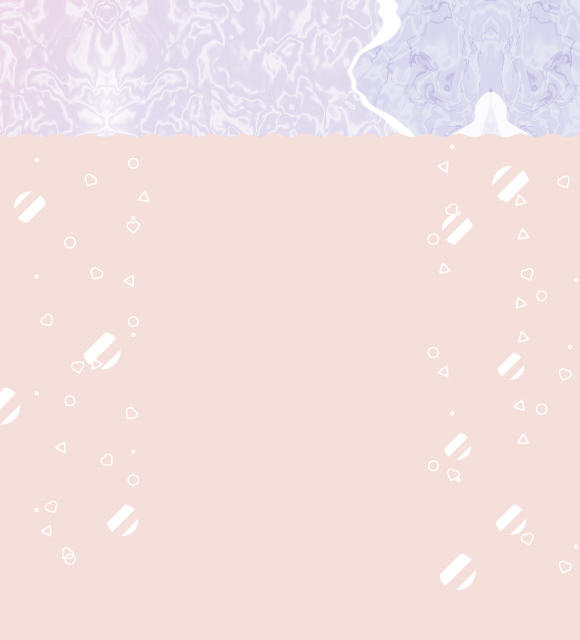
Give the GLSL for this background, as a WebGL 2 fragment shader.

```glsl
#version 300 es
precision highp float;
// Blush page under a scalloped strip of pastel marble, with white confetti at both sides.
// Marble: mirrored, domain-warped noise cut into bands. Confetti: distance functions
// spread by row steps and waves. Lengths are in units of 1/768 of the canvas height.

#define UNITS 768.0
#define STRIP_DEPTH 162.5
#define SCALLOP_PERIOD 37.0
#define SCALLOP_HEIGHT 2.2
#define LINE_HALF 0.85
#define BAND_COUNT 6.0
#define BLUSH vec3(0.957, 0.875, 0.855)
#define PINK vec3(0.945, 0.875, 0.925)
#define LAVENDER vec3(0.905, 0.885, 0.943)
#define PERIWINKLE vec3(0.875, 0.872, 0.942)
#define WHITE vec3(0.985, 0.98, 0.99)

uniform vec2 u_resolution;
out vec4 outColor;

const float PI = 3.14159265;

float hash(vec2 p) {
  vec3 h = fract(p.xyx * 0.1031);
  h += dot(h, h.yzx + 33.33);
  return fract((h.x + h.y) * h.z);
}

float noise(vec2 p) {
  vec2 i = floor(p), f = fract(p);
  f = f * f * (3.0 - 2.0 * f);
  return mix(mix(hash(i), hash(i + vec2(1, 0)), f.x),
             mix(hash(i + vec2(0, 1)), hash(i + vec2(1, 1)), f.x), f.y);
}

float fbm(vec2 p) {
  float sum = 0.0, amp = 0.5;
  for (int i = 0; i < 4; i++) {
    sum += amp * noise(p);
    p = mat2(1.6, 1.2, -1.2, 1.6) * p + 7.3;
    amp *= 0.5;
  }
  return sum;
}

// Coverage of a distance, smoothed over one pixel
float fill(float d) {
  return clamp(0.5 - d * u_resolution.y / UNITS, 0.0, 1.0);
}

float heart(vec2 p) {
  p.x = abs(p.x);
  if (p.x + p.y > 1.0) return length(p - vec2(0.25, 0.75)) - 0.354;
  vec2 low = p - 0.5 * max(p.x + p.y, 0.0);
  return min(length(p - vec2(0, 1)), length(low)) * sign(p.x - p.y);
}

float softTriangle(vec2 p) {
  vec3 side = vec3(p.y, 0.866 * p.x - 0.5 * p.y, -0.866 * p.x - 0.5 * p.y);
  return log(dot(exp(side * 0.8), vec3(1))) / 0.8 - 3.9;
}

// Outlined shapes; rows = first, step, bend; wave = middle, swing, rate, phase
float scatter(vec2 p, int kind, int count, vec3 rows, vec4 wave) {
  float ink = 0.0;
  for (int i = 0; i < count; i++) {
    float k = float(i);
    float y = rows.x + rows.y * k - rows.z * sin(2.0 * PI * k / float(count - 1));
    vec2 q = p - vec2(wave.x + wave.y * cos(wave.z * k + wave.w), y);
    float seed = hash(vec2(k + 3.0, wave.x));
    float turn = (seed - 0.5) * 1.6, c = cos(turn), s = sin(turn);
    vec2 r = mat2(c, s, -s, c) * q;
    float d = length(q) - (kind == 0 ? 5.6 + seed : 1.7);
    if (kind == 1) d = heart(vec2(r.x, -r.y) / 10.5 + vec2(0, 0.55)) * 10.5 - 0.7;
    if (kind == 2) d = softTriangle(r);
    ink = max(ink, fill(abs(d) - LINE_HALF));
  }
  return ink;
}

// Balls cut by one diagonal band and a cap; drift holds sine weights
float balls(vec2 p, int count, vec2 rows, vec4 drift, vec4 wave, vec4 sway, vec2 size) {
  float ink = 0.0;
  for (int i = 0; i < count; i++) {
    float k = float(i), t = k / float(count - 1);
    vec4 modes = sin(PI * t * vec4(1, 2, 3, 4));
    float y = rows.x + rows.y * k + dot(drift, modes);
    float x = wave.x + wave.y * k + wave.z * cos(PI * k) + dot(sway, modes);
    float radius = size.x + size.y * modes.x;
    vec2 q = p - vec2(x, y);
    float s = (q.x + q.y) * 0.7071 * (y < 300.0 ? -1.0 : 1.0);
    float stripe = min(abs(s + 0.24 * radius) - 0.32 * radius, 0.66 * radius - s);
    ink = max(ink, fill(max(length(q) - radius, stripe)));
  }
  return ink;
}

vec3 marble(vec2 p) {
  // White rift between the two mirrored slabs
  float rift = 426.0 + 44.0 * (1.0 - smoothstep(35.0, 75.0, p.y))
             + 66.0 * smoothstep(100.0, 170.0, p.y) + 8.0 * noise(p.yy * 0.07) - 4.0;
  float right = step(rift, p.x);
  float a = abs(p.x - mix(128.0, 589.0, right));
  vec2 q = vec2(a * 0.021, p.y * 0.015) + right * vec2(31.0, 17.0);
  vec2 warp = q + 1.7 * vec2(fbm(q + 2.1), fbm(q + 9.4));
  float field = fbm(warp * 1.25);
  float band = 0.5 + 0.5 * sin(field * BAND_COUNT * 2.0 * PI);
  float vein = 1.0 - smoothstep(0.0, 0.025, abs(fbm(warp * 1.7 + 4.0) - 0.5));
  vec3 tint = mix(PINK, LAVENDER, smoothstep(0.0, 1.0, p.x / 330.0 + p.y / 400.0));
  tint = mix(tint, PERIWINKLE, right) - vec3(0.025, 0.03, 0.012) * (1.0 - band);
  vec3 col = mix(tint, WHITE, pow(band, 4.0) * mix(0.6, 0.25, right));
  col -= vec3(0.11, 0.13, 0.06) * vein * right * (0.35 + 0.65 * noise(q * 3.0));
  // Pale core on the left axis, white arch on the right axis
  float core = exp(-a * a / 700.0) * smoothstep(15.0, 120.0, p.y) * (1.0 - right);
  col = mix(col, WHITE, core * (0.5 + 0.45 * band));
  float arch = 19.0 * sqrt(clamp((p.y - 110.0) / 18.0, 0.0, 1.0)) + 28.0 * smoothstep(142.0, 165.0, p.y);
  float tip = max(p.y - 125.0, 0.0) * 0.3;
  float white = smoothstep(-1.5, 1.5, arch - a) * mix(0.6, 1.0, smoothstep(-1.0, 2.0, a - tip));
  col = mix(col, WHITE, white * right * step(110.0, p.y));
  float gap = 3.0 + 8.0 * (1.0 - smoothstep(40.0, 70.0, p.y)) + 5.0 * smoothstep(105.0, 150.0, p.y);
  return mix(col, vec3(1), 1.0 - smoothstep(gap - 2.0, gap + 1.5, abs(p.x - rift + 3.0)));
}

void main() {
  vec2 p = gl_FragCoord.xy / u_resolution.y * UNITS;
  p.y = UNITS - p.y;
  // Balls, then rings, dots, hearts and triangles for the left and right sides
  float ink = balls(p, 4, vec2(249, 125), vec4(20, 34, 0, 0), vec4(36, 37, 0, 0), vec4(-34, 91, 0, 0), vec2(19, 4));
  ink = max(ink, balls(p, 6, vec2(221, 93), vec4(24, -27, -19, -15), vec4(581, 0, 32, 0), vec4(0), vec2(22, -6)));
  ink = max(ink, scatter(p, 0, 6, vec3(196, 95, 0), vec4(122, 38, PI, 0)));
  ink = max(ink, scatter(p, 0, 5, vec3(287, 68, 0), vec4(585, 65, PI, PI)));
  ink = max(ink, scatter(p, 3, 7, vec3(192, 70, 0), vec4(102, 58, PI, PI)));
  ink = max(ink, scatter(p, 3, 7, vec3(176, 80, 0), vec4(617, 100, 1.57, 2.41)));
  ink = max(ink, scatter(p, 1, 9, vec3(217, 56, 0), vec4(108, 52, 1.5, -1.57)));
  ink = max(ink, scatter(p, 1, 7, vec3(219, 77, 50), vec4(618, 79, 2.094, 0.72)));
  ink = max(ink, scatter(p, 2, 5, vec3(237, 100, 0), vec4(115, 58, 0.785, 0)));
  ink = max(ink, scatter(p, 2, 9, vec3(200, 41, 0), vec4(595, 62, 2.094, 3.11)));
  vec3 col = mix(BLUSH, vec3(1), ink);
  float edge = STRIP_DEPTH - SCALLOP_HEIGHT * cos(2.0 * PI * (p.x - 33.0) / SCALLOP_PERIOD);
  outColor = vec4(mix(col, marble(p), fill(p.y - edge)), 1.0);
}
```
